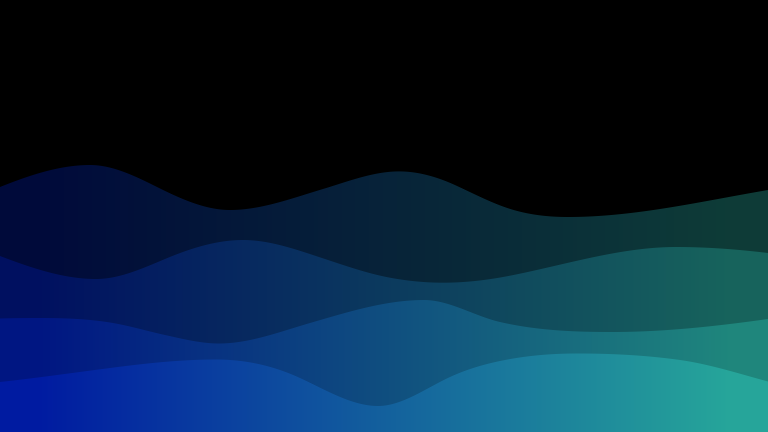
Write a WebGL 2 fragment shader that draws this background.

```glsl
#version 300 es
precision highp float;
// Four overlapping wave bands rise from the bottom edge into a black sky.
// Each crest is a cubic Hermite spline; every band shares one blue-to-teal
// horizontal gradient, and nearer bands show it more brightly.

uniform vec2 u_resolution;
out vec4 outColor;

const int KNOTS = 10;
const vec2 GRID = vec2(768.0, 432.0);       // design grid stretched over the canvas
const vec3 SKY = vec3(0.0);
const vec3 BLUE = vec3(0.0, 0.105, 0.63);
const vec3 TEAL = vec3(0.148, 0.648, 0.602);
const vec2 GRADIENT_SPAN = vec2(0.05, 0.95); // share of the width that blends
const vec4 BAND_LIGHT = vec4(0.36, 0.60, 0.81, 1.0); // far to near

// Crest knots: x, depth below the top edge, slope
const vec3 FAR_CREST[KNOTS] = vec3[KNOTS](
  vec3(0, 187, -0.40), vec3(90, 165, 0), vec3(155, 186, 0.50),
  vec3(230, 210, 0), vec3(322, 189.3, -0.30), vec3(399, 171.4, 0),
  vec3(456, 185.5, 0.46), vec3(512, 209.5, 0.30), vec3(568, 217, 0),
  vec3(768, 190, -0.17));
const vec3 MID_CREST[KNOTS] = vec3[KNOTS](
  vec3(0, 256, 0.38), vec3(96, 279, 0), vec3(165, 259, -0.42),
  vec3(243, 240, 0), vec3(322, 258, 0.33), vec3(389, 277.5, 0.19),
  vec3(443, 282.7, 0), vec3(512, 275.3, -0.20), vec3(676, 247, 0),
  vec3(768, 253, 0.12));
const vec3 LOW_CREST[KNOTS] = vec3[KNOTS](
  vec3(0, 318.5, -0.03), vec3(40, 318, 0), vec3(110, 322.5, 0.16),
  vec3(165, 335, 0.22), vec3(219, 343.5, 0), vec3(310, 323, -0.29),
  vec3(424, 300, 0), vec3(500, 322, 0.23), vec3(612, 332, 0),
  vec3(768, 319, -0.14));
const vec3 NEAR_CREST[KNOTS] = vec3[KNOTS](
  vec3(0, 382, -0.11), vec3(110, 368, -0.13), vec3(216, 359.5, 0),
  vec3(300, 378, 0.46), vec3(378, 406, 0), vec3(450, 377, -0.46),
  vec3(500, 361, -0.21), vec3(577, 353.5, 0), vec3(680, 360, 0.14),
  vec3(768, 381.5, 0.27));

// Depth of a crest at x, by Hermite interpolation between its knots
float crestDepth(vec3 knots[KNOTS], float x) {
  vec3 a = knots[0];
  vec3 b = knots[1];
  for (int i = 1; i < KNOTS - 1; i++) {
    if (x >= knots[i].x) {
      a = knots[i];
      b = knots[i + 1];
    }
  }
  float width = b.x - a.x;
  float t = (x - a.x) / width;
  float s = 1.0 - t;
  return mix(a.y, b.y, t * t * (3.0 - 2.0 * t))
       + width * t * s * (s * a.z - t * b.z);
}

// Smooth coverage of the area below a crest
float coverage(vec3 knots[KNOTS], vec2 p, float pixel) {
  return clamp((p.y - crestDepth(knots, p.x)) / pixel + 0.5, 0.0, 1.0);
}

void main() {
  vec2 uv = gl_FragCoord.xy / u_resolution;
  vec2 p = vec2(uv.x, 1.0 - uv.y) * GRID;
  float pixel = GRID.y / u_resolution.y;

  // Shared horizontal gradient
  float blend = (uv.x - GRADIENT_SPAN.x) / (GRADIENT_SPAN.y - GRADIENT_SPAN.x);
  vec3 water = mix(BLUE, TEAL, clamp(blend, 0.0, 1.0));

  // Layer the bands from far to near
  vec3 color = SKY;
  color = mix(color, water * BAND_LIGHT.x, coverage(FAR_CREST, p, pixel));
  color = mix(color, water * BAND_LIGHT.y, coverage(MID_CREST, p, pixel));
  color = mix(color, water * BAND_LIGHT.z, coverage(LOW_CREST, p, pixel));
  color = mix(color, water * BAND_LIGHT.w, coverage(NEAR_CREST, p, pixel));
  outColor = vec4(color, 1.0);
}
```
